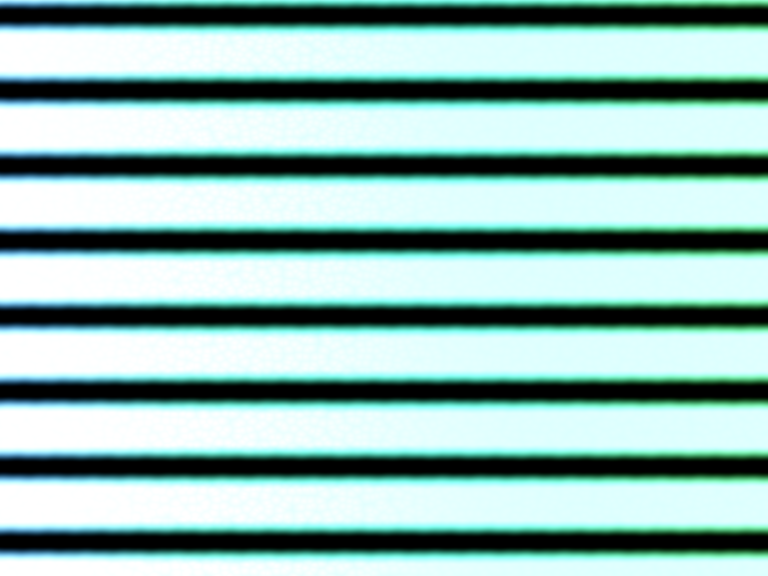
Reproduce this pattern procedurally as a Shadertoy shader.

```glsl
const float LINE_PERIOD = 0.1306;
const float FIRST_LINE = 0.0590;

vec2 hash2(vec2 cell) {
    vec2 q = vec2(dot(cell, vec2(127.1, 311.7)), dot(cell, vec2(269.5, 183.3)));
    return fract(sin(q) * 43758.5);
}

// Distance to the nearest jittered cell point
float cellular(vec2 p) {
    vec2 cell = floor(p);
    float nearest = 2.0;
    for (int j = -1; j <= 1; j++) {
        for (int i = -1; i <= 1; i++) {
            vec2 neighbour = cell + vec2(i, j);
            nearest = min(nearest, length(neighbour + hash2(neighbour) - p));
        }
    }
    return nearest;
}

float lineDistance(float y, float period, float firstLine) {
    return abs(mod(y - firstLine + 0.5 * period, period) - 0.5 * period);
}

// Small ripple along the soft edges
float edgeRipple(vec2 p) {
    return sin(p.x * 83.0 + p.y * 41.0) + 0.6 * sin(p.x * 197.0 - p.y * 67.0);
}

// Each channel fades out of the black line at its own rate
vec3 lineFade(float d, float across) {
    float left = 1.0 - smoothstep(0.0, 0.3, across);
    float right = smoothstep(0.55, 1.0, across);
    vec3 inner = vec3(0.0095, 0.0078, 0.0083 - 0.0010 * left + 0.0012 * right);
    vec3 outer = vec3(0.0400 - 0.0040 * left - 0.0030 * right,
                      0.0278 + 0.0015 * left,
                      0.0295 - 0.0035 * left + 0.0035 * right);
    return smoothstep(inner, outer, vec3(d));
}

// White at the left, cooling to pale cyan, with faint pale flecks
vec3 panelColor(vec2 p, vec2 uv) {
    float tint = smoothstep(0.0, 0.75, uv.x + 0.12 * (uv.y - 0.5));
    vec3 color = mix(vec3(1.0), vec3(0.87, 1.0, 0.995), tint);
    float fleckZone = smoothstep(0.08, 0.28, uv.x) * (1.0 - smoothstep(0.4, 0.62, uv.x));
    float fleck = 0.5 - cellular(p * vec2(65.0, 80.0));
    color.r += fleck * mix(0.02, 0.09, fleckZone);
    return color;
}

void mainImage(out vec4 fragColor, in vec2 fragCoord) {
    vec2 uv = fragCoord / iResolution.xy;
    vec2 p = fragCoord / iResolution.y;

    float d = lineDistance(p.y, LINE_PERIOD, FIRST_LINE);
    d += 0.0003 * edgeRipple(p);

    vec3 color = panelColor(p, uv) * lineFade(d, uv.x);
    fragColor = vec4(clamp(color, 0.0, 1.0), 1.0);
}
```
